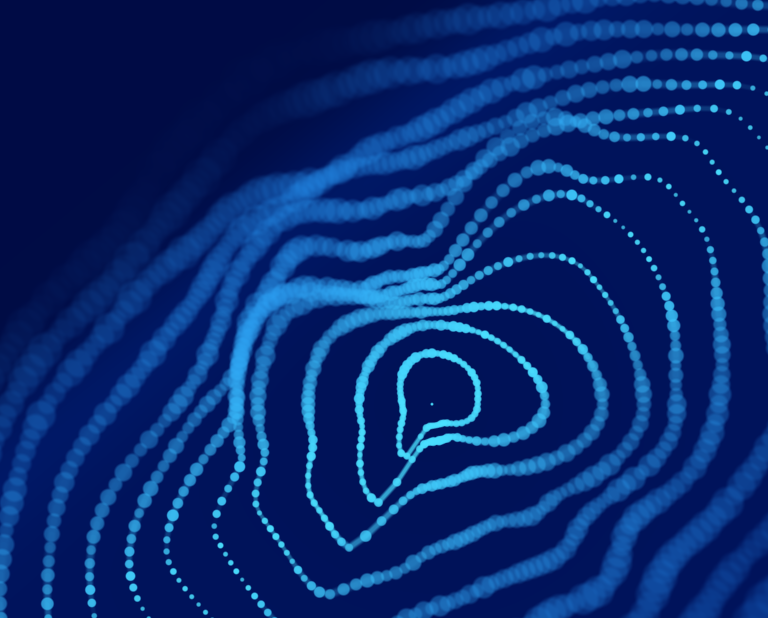
Reproduce this background procedurally as a Shadertoy shader.

```glsl
// Draws warped concentric rings of glowing blue dots with a shallow depth of field.
#define CENTER vec2(0.699, 0.346)
#define RING_STEP 0.0825
#define RING_COUNT 12
#define FOCUS_NORMAL vec2(-0.634, 0.773)
#define BLUR_RATE 0.047
#define NAVY_DARK vec3(0.0, 0.045, 0.27)
#define NAVY vec3(0.0, 0.075, 0.36)
#define HAZE vec3(0.01, 0.12, 0.24)
#define SHARP_BLUE vec3(0.29, 0.88, 1.0)
#define SOFT_BLUE vec3(0.08, 0.44, 0.92)

float hash(vec2 p) {
    return fract(sin(dot(p, vec2(127.1, 311.7))) * 43758.5453);
}

float bump(float angle, float middle, float width) {
    float d = (mod(angle - middle + 180.0, 360.0) - 180.0) / width;
    return exp(-d * d);
}

// Radius of ring n, in ring steps, at an angle in degrees
float ringRadius(float n, float angle) {
    // Flattened upper and left sides
    float k = min(n, 6.0) - 6.0;
    float riseStart = n < 7.5 ? max(0.0, 58.0 - 4.5 * k * k) : 35.0 - 5.0 * (n - 8.0);
    float rise = smoothstep(riseStart, mix(88.0, 95.0, smoothstep(6.0, 7.0, n)), angle);
    float outer = smoothstep(8.0, 10.0, n);
    float fallStart = mix(195.0, 168.0, smoothstep(5.0, 7.0, n)) - 25.0 * outer;
    float fallEnd = mix(242.0, 212.0, smoothstep(1.0, 4.0, n));
    fallEnd += 6.0 * smoothstep(6.0, 7.0, n) + 8.0 * outer;
    float fall = 1.0 - smoothstep(fallStart, fallEnd, angle);
    float topDent = max(0.0, min(0.74 * (n - 1.4), 2.55 + 0.176 * n));
    float leftDent = 0.42 + 0.15 * smoothstep(1.0, 2.0, n);
    leftDent += 2.94 * smoothstep(3.8, 8.0, n) + 0.4 * max(n - 8.0, 0.0);
    float turnStart = mix(95.0, 115.0, smoothstep(3.0, 5.0, n));
    float turnEnd = mix(185.0, 154.0, smoothstep(1.0, 3.0, n));
    float dent = mix(topDent, leftDent, smoothstep(turnStart, turnEnd, angle)) * rise * fall;
    dent += 0.75 * smoothstep(5.0, 6.0, n) * (1.0 - smoothstep(7.0, 8.0, n)) * bump(angle, 58.0, 9.0);
    dent += 0.75 * exp(-4.0 * (n - 10.0) * (n - 10.0)) * bump(angle, 113.0, 20.0);

    // Valley below, with a sharp cusp on its left side
    float cuspWidth = min(4.0 + 0.06 * n * n * n * n, 24.0);
    float cuspAngle = mix(246.0, 241.0, smoothstep(1.0, 3.0, n));
    float valley = 1.0 - exp(-max(angle - cuspAngle, 0.0) / cuspWidth);
    valley *= 1.0 - smoothstep(mix(297.0, 325.0, smoothstep(3.0, 6.0, n)), 360.0, angle);
    valley *= 1.47 * (1.0 - exp(-0.5 * n * n));

    // Smaller swells and ripples
    float swell = 0.35 * sin(n - 1.3) * bump(angle, 0.0, 22.0);
    swell += 0.31 * smoothstep(4.0, 6.0, n) * bump(angle, 32.0, 14.0);
    swell += 0.25 * smoothstep(5.0, 6.0, n) * bump(angle, 45.0, 5.0);
    swell += 0.5 * smoothstep(6.0, 7.0, n) * (1.0 - smoothstep(8.0, 9.0, n)) * bump(angle, 130.0, 13.0);
    swell += (0.1 + 0.05 * n) * bump(angle, 240.0, 12.0);
    swell += smoothstep(3.0, 4.0, n) * (0.2 * bump(angle, 258.0, 8.0) + 0.3 * bump(angle, 312.0, 10.0));
    float ripple = 0.05 * smoothstep(3.0, 7.0, n) * sin(radians(angle) * 14.0 + 2.0 * n);
    return n - dent - valley + swell + ripple;
}

vec2 ringPoint(float n, float angle) {
    float a = radians(angle);
    return ringRadius(n, mod(angle, 360.0)) * vec2(cos(a), sin(a));
}

float segmentDistance(vec2 p, vec2 a, vec2 b) {
    vec2 ab = b - a;
    float t = clamp(dot(p - a, ab) / max(dot(ab, ab), 1e-5), 0.0, 1.0);
    return length(p - a - ab * t);
}

float disc(float d, float radius, float soft) {
    return 1.0 - smoothstep(radius - soft, radius + soft, d);
}

// Blend the dots of one ring over the colour
vec3 drawRing(vec3 color, vec2 p, float n, float pixel) {
    float count = 30.0 + 26.0 * min(n, 6.0) + 8.0 * max(n - 6.0, 0.0);
    float stepAngle = 360.0 / count;
    float nearest = floor(degrees(atan(p.y, p.x)) / stepAngle + 0.5);
    float inner = 1.0 - smoothstep(3.0, 5.0, n);
    vec2 previous = ringPoint(n, (nearest - 4.0) * stepAngle);
    float thread = 0.0;
    vec3 threadColor = SHARP_BLUE;

    for (int j = -3; j <= 3; j++) {
        float id = nearest + float(j);
        vec2 spot = ringPoint(n, id * stepAngle);
        float random = hash(vec2(mod(id, count), n));

        // Focus depth sets the size, strength and tint
        float depth = dot(spot, FOCUS_NORMAL);
        float blur = max(abs(depth) - 0.5, 0.0) * BLUR_RATE;
        float radius = mix(0.048, 0.07, inner) + blur;
        float alpha = min(0.97, pow(0.09 / radius, 1.5));
        alpha *= 1.0 - 0.95 * smoothstep(4.7, 6.9, depth);
        vec3 tint = mix(SOFT_BLUE, SHARP_BLUE, exp(-blur * 6.0));

        float dotRadius = radius * (0.75 + 0.45 * random);
        float cover = disc(length(p - spot), dotRadius, max(pixel, radius * 0.2));
        color = mix(color, tint, cover * alpha * (0.75 + 0.25 * random));

        // Thread that joins close dots
        float join = max(inner, 0.7 * smoothstep(0.01, 0.06, blur)) * exp(-blur * 5.0);
        float line = disc(segmentDistance(p, previous, spot), radius * 0.6, radius * 0.4);
        if (line * join * alpha > thread) {
            thread = line * join * alpha;
            threadColor = tint;
        }
        previous = spot;
    }
    return mix(color, threadColor, thread * 0.8);
}

void mainImage(out vec4 fragColor, in vec2 fragCoord) {
    vec2 uv = fragCoord / iResolution.y;
    vec2 p = (uv - CENTER) / RING_STEP;
    float pixel = 1.0 / (RING_STEP * iResolution.y);

    // Navy backdrop with a diagonal haze
    float depth = dot(p, FOCUS_NORMAL);
    vec3 color = mix(NAVY, NAVY_DARK, smoothstep(4.0, 6.4, depth));
    color = mix(color, NAVY_DARK, 0.2 * exp(-dot(p, p) * 0.05));
    color += HAZE * 0.18 * exp(-pow((depth - 4.4) / 1.3, 2.0));

    for (int i = RING_COUNT; i >= 1; i--) color = drawRing(color, p, float(i), pixel);

    // Bright speck at the centre
    color = mix(color, SHARP_BLUE, disc(length(p), 0.025, pixel));
    fragColor = vec4(color, 1.0);
}
```
